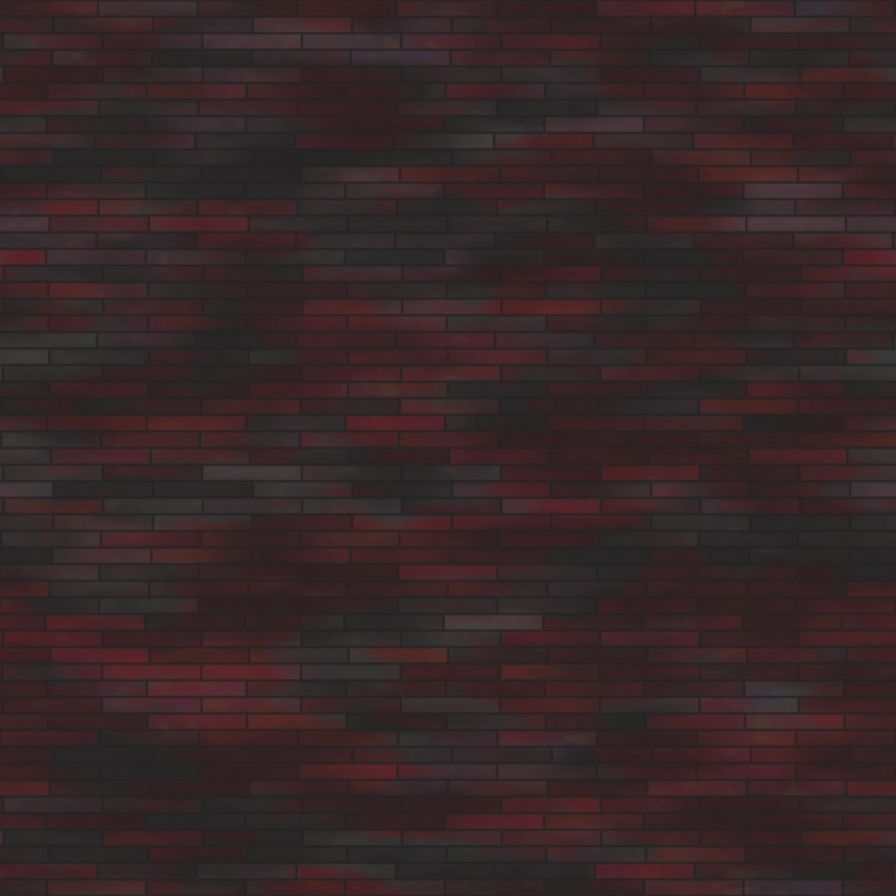
Write a Shadertoy shader that draws this texture.

```glsl
// Dark, weathered wall of long thin bricks in running bond, with clouded red and grey tints.

const vec2 BRICKS = vec2(9.0, 54.0);      // bricks across, courses down
const float JOINT_HALF_WIDTH = 0.0009;
const float JOINT_SOFTNESS = 0.0018;
const float COURSE_JITTER = 0.09;         // in brick lengths

const vec3 SOOT = vec3(0.155, 0.148, 0.148);
const vec3 OXBLOOD = vec3(0.195, 0.130, 0.138);
const vec3 MORTAR = vec3(0.138, 0.138, 0.142);
const vec3 CRIMSON = vec3(0.400, 0.135, 0.165);
const vec3 RUST = vec3(0.390, 0.175, 0.145);
const vec3 MAUVE = vec3(0.320, 0.235, 0.260);
const vec3 ASH = vec3(0.265, 0.268, 0.258);
const vec3 OLIVE = vec3(0.300, 0.250, 0.140);
const vec3 VIOLET = vec3(0.270, 0.155, 0.260);

float hash(vec2 p, float seed) {
    vec3 q = fract(vec3(p.xyx + seed * 7.31) * vec3(0.1031, 0.1030, 0.0973));
    q += dot(q, q.yzx + 33.33);
    return fract((q.x + q.y) * q.z);
}

// Value noise that wraps over the unit square.
float tiledNoise(vec2 uv, vec2 cells, float seed) {
    vec2 p = uv * cells;
    vec2 i = floor(p);
    vec2 f = fract(p);
    f = f * f * (3.0 - 2.0 * f);
    vec2 a = mod(i, cells);
    vec2 b = mod(i + 1.0, cells);
    return mix(mix(hash(a, seed), hash(vec2(b.x, a.y), seed), f.x),
               mix(hash(vec2(a.x, b.y), seed), hash(b, seed), f.x), f.y);
}

float tiledFbm(vec2 uv, vec2 cells, float seed) {
    float sum = 0.0;
    float weight = 0.53;
    for (int octave = 0; octave < 4; octave++) {
        sum += weight * tiledNoise(uv, cells, seed + float(octave));
        cells *= 2.0;
        weight *= 0.5;
    }
    return sum;
}

// Returns the wrapped brick index in xy and the distance to the nearest joint in z.
vec3 brickCell(vec2 uv) {
    vec2 p = uv * BRICKS;
    float course = mod(floor(p.y), BRICKS.y);
    float stagger = 0.5 * mod(course + 1.0, 2.0);
    p.x += stagger + COURSE_JITTER * (hash(vec2(course, 3.0), 1.0) - 0.5);
    vec2 f = fract(p);
    vec2 edge = min(f, 1.0 - f) / BRICKS;
    return vec3(mod(floor(p.x), BRICKS.x), course, min(edge.x, edge.y));
}

// Share of grey against red, by region and by brick.
float greyShare(vec2 uv, vec2 id) {
    float region = tiledFbm(uv, vec2(8.0, 20.0), 23.0) + 0.30 * (hash(id, 29.0) - 0.5);
    return smoothstep(0.36, 0.74, region);
}

// Colour of a brick from its shaded to its lit state.
vec3 brickColor(vec2 uv, vec2 id, float light) {
    vec3 red = mix(CRIMSON, RUST, hash(id, 11.0));
    vec3 grey = mix(MAUVE, ASH, smoothstep(0.35, 0.75, tiledNoise(uv, vec2(7.0, 18.0), 17.0)));
    float share = greyShare(uv, id);
    vec3 shaded = mix(OXBLOOD, SOOT, smoothstep(0.15, 0.75, share));
    return mix(shaded, mix(red, grey, share), light);
}

// Small mineral stains, strongest on the lighter bricks.
vec3 addStains(vec3 color, vec2 uv, float light) {
    float patchMask = smoothstep(0.55, 0.85, tiledNoise(uv, vec2(12.0, 18.0), 31.0));
    float speckle = smoothstep(0.52, 0.75, tiledFbm(uv, vec2(60.0, 80.0), 37.0));
    color = mix(color, VIOLET, 0.25 * patchMask * light);
    return mix(color, OLIVE, 0.4 * patchMask * speckle * light);
}

void mainImage(out vec4 fragColor, in vec2 fragCoord) {
    vec2 uv = fragCoord / iResolution.xy;
    float pixel = 1.0 / iResolution.y;
    vec3 cell = brickCell(uv);

    // Clouds of light, offset in strength from brick to brick
    float cloud = tiledFbm(uv, vec2(7.0, 20.0), 41.0);
    float light = smoothstep(0.22, 1.12, cloud + 0.34 * (hash(cell.xy, 47.0) - 0.5));

    vec3 color = brickColor(uv, cell.xy, light);
    color = addStains(color, uv, smoothstep(0.05, 0.5, light));

    // Faint grain and uneven soot
    color *= 0.97 + 0.06 * tiledNoise(uv, vec2(150.0, 200.0), 53.0);
    color *= 0.94 + 0.12 * tiledNoise(uv, vec2(9.0, 27.0), 59.0);

    // Thin soft mortar joints, stained by the bricks beside them
    float soft = max(JOINT_SOFTNESS, pixel);
    float joint = 1.0 - smoothstep(JOINT_HALF_WIDTH - 0.5 * soft, JOINT_HALF_WIDTH + soft, cell.z);
    color = mix(color, MORTAR, 0.85 * joint);

    fragColor = vec4(color, 1.0);
}
```
